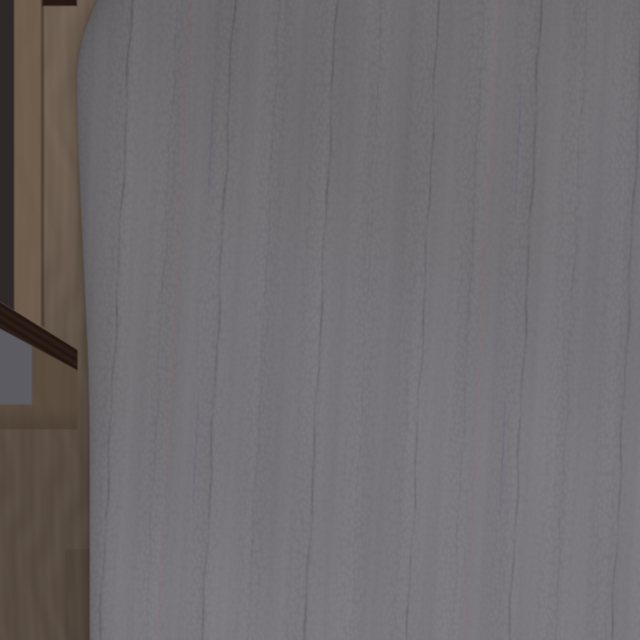
Give the GLSL for this texture, as a WebGL 1 fragment shader.

```glsl
precision highp float;
// A pale striped cloth hangs beside a wooden floor and a small dark-edged frame.
// Layered sines and slanted repeats weave the cloth, cellular noise gives its grain,
// and box and half-plane masks build the woodwork on the left.
uniform vec2 u_resolution;

#define SLANT 0.05
#define THREAD_PERIOD 0.16
#define TINT_PERIOD 0.48
#define GRAIN_SCALE 165.0
#define GRAIN_AMOUNT 0.035
#define STRIPE_AMOUNT 0.008
#define THREAD_DARKNESS 0.055
#define SOFTNESS 0.0022

const vec3 CLOTH_DARK = vec3(0.415, 0.403, 0.412);
const vec3 CLOTH_LIGHT = vec3(0.478, 0.468, 0.490);
const vec3 FLOOR_WOOD = vec3(0.375, 0.325, 0.280);
const vec3 FRAME_WOOD = vec3(0.430, 0.360, 0.300);
const vec3 DARK_WOOD = vec3(0.150, 0.100, 0.078);
const vec3 DARK_PANEL = vec3(0.180, 0.162, 0.155);
const vec3 GREY_PANEL = vec3(0.355, 0.355, 0.380);

vec2 hash2(vec2 p) {
  vec2 q = vec2(dot(p, vec2(127.1, 311.7)), dot(p, vec2(269.5, 183.3)));
  return fract(sin(q) * 43758.5);
}

// Distance to the nearest scattered cell point
float cellular(vec2 p) {
  vec2 cell = floor(p);
  float nearest = 2.0;
  for (int y = -1; y <= 1; y++) {
    for (int x = -1; x <= 1; x++) {
      vec2 c = cell + vec2(float(x), float(y));
      nearest = min(nearest, length(c + hash2(c) - p));
    }
  }
  return nearest;
}

// Layered sines in x, bent slowly along y
float stripes(vec2 p) {
  float sum = 0.0, freq = 37.0, amp = 1.0;
  for (int i = 0; i < 5; i++) {
    sum += amp * sin(p.x * freq + 1.2 * sin(p.y * 4.0 + float(i) * 2.3) + float(i));
    freq *= 1.83;
    amp *= 0.82;
  }
  return sum;
}

// Soft thin line repeated across x
float thread(float x, float offset, float period, float width) {
  float d = abs(fract((x - offset) / period + 0.5) - 0.5) * period;
  return exp(-d * d / (width * width));
}

// One where d is negative, with a smooth edge
float inside(float d) {
  return 1.0 - smoothstep(-SOFTNESS, SOFTNESS, d);
}

float box(vec2 p, vec2 low, vec2 high) {
  vec2 d = max(low - p, p - high);
  return inside(max(d.x, d.y));
}

vec3 cloth(vec2 p, float depth) {
  float x = p.x - SLANT * (p.y - 0.5);
  float wobble = 0.0015 * sin(p.y * 23.0) + 0.001 * sin(p.y * 51.0 + p.x * 30.0);
  float light = 0.95 - 0.85 * p.y + 0.28 * p.x + 0.08 * sin(p.x * 7.0 + p.y * 9.0);
  vec3 col = mix(CLOTH_DARK, CLOTH_LIGHT, clamp(light, 0.0, 1.0));
  col += STRIPE_AMOUNT * 0.6 * stripes(vec2(x, p.y));
  float grain = cellular(p * GRAIN_SCALE * vec2(1.0, 0.7)) - 0.45;
  col -= GRAIN_AMOUNT * grain * (0.7 + 0.3 * sin(x * 80.0));
  // Dark seams, fainter companions, then warm and blue threads
  float broken = 0.65 + 0.35 * sin(p.y * 19.0 + x * 40.0) * sin(p.y * 47.0);
  col -= THREAD_DARKNESS * broken * thread(x + wobble, 0.341, THREAD_PERIOD, 0.0022);
  col -= 0.022 * broken * thread(x - wobble, 0.412, THREAD_PERIOD, 0.0018);
  col += vec3(0.012, -0.010, -0.016) * thread(x + wobble, 0.272, TINT_PERIOD, 0.0025);
  float dash = smoothstep(0.1, 0.9, sin(p.y * 13.0 + 4.0));
  col -= vec3(0.040, 0.025, 0.002) * dash * thread(x, 0.316, TINT_PERIOD, 0.0018);
  // The fold turns away from the light at its edge
  return col * (1.0 - 0.17 * exp(-depth / 0.022));
}

vec3 woodwork(vec2 p) {
  float figure = sin(p.x * 150.0 + 2.5 * sin(p.y * 17.0) + sin(p.y * 41.0 + p.x * 60.0));
  float streak = sin(p.x * 410.0 + 3.0 * sin(p.y * 6.0));
  vec3 grain = vec3(0.010 * figure + 0.005 * streak);
  vec3 col = FLOOR_WOOD * (0.91 + 0.24 * smoothstep(0.2, 0.8, p.y)) + grain;
  col *= 1.0 - 0.08 * box(p, vec2(0.102, -0.1), vec2(0.2, 0.142));
  // Upper frame: post, groove and dark panel
  col = mix(col, FRAME_WOOD + grain * 0.4, box(p, vec2(0.022, 0.48), vec2(0.066, 1.1)));
  col *= 1.0 - 0.28 * box(p, vec2(0.064, 0.49), vec2(0.069, 1.1));
  col = mix(col, DARK_PANEL, box(p, vec2(-0.1, 0.5), vec2(0.022, 1.1)));
  col = mix(col, DARK_WOOD, box(p, vec2(0.066, 0.991), vec2(0.12, 1.1)));
  // Lower frame: wood block, grey panel and slanting dark rail
  float railTop = 0.528 - 0.62 * p.x;
  float below = inside(p.y - railTop);
  float block = box(p, vec2(-0.1, 0.329), vec2(0.121, 0.6)) * below;
  vec3 blockWood = FRAME_WOOD * (0.72 + 0.1 * smoothstep(0.33, 0.37, p.y)) + grain * 0.4;
  col = mix(col, blockWood, block);
  col = mix(col, GREY_PANEL, box(p, vec2(-0.1, 0.368), vec2(0.05, 0.6)) * below);
  float rail = block * inside(railTop - 0.041 + 0.08 * p.x - p.y);
  float ridge = 0.018 * sin((p.y - railTop) * 480.0);
  return mix(col, DARK_WOOD + ridge, rail);
}

void main() {
  vec2 p = gl_FragCoord.xy / u_resolution;
  float corner = max(p.y - 0.87, 0.0) / 0.13;
  float edge = 0.140 - 0.020 * smoothstep(0.3, 0.9, p.y) + 0.032 * corner * corner;
  float depth = p.x - edge;
  vec3 behind = woodwork(p) * (1.0 - 0.22 * exp(min(depth, 0.0) / 0.008));
  gl_FragColor = vec4(mix(behind, cloth(p, max(depth, 0.0)), inside(-depth)), 1.0);
}
```
